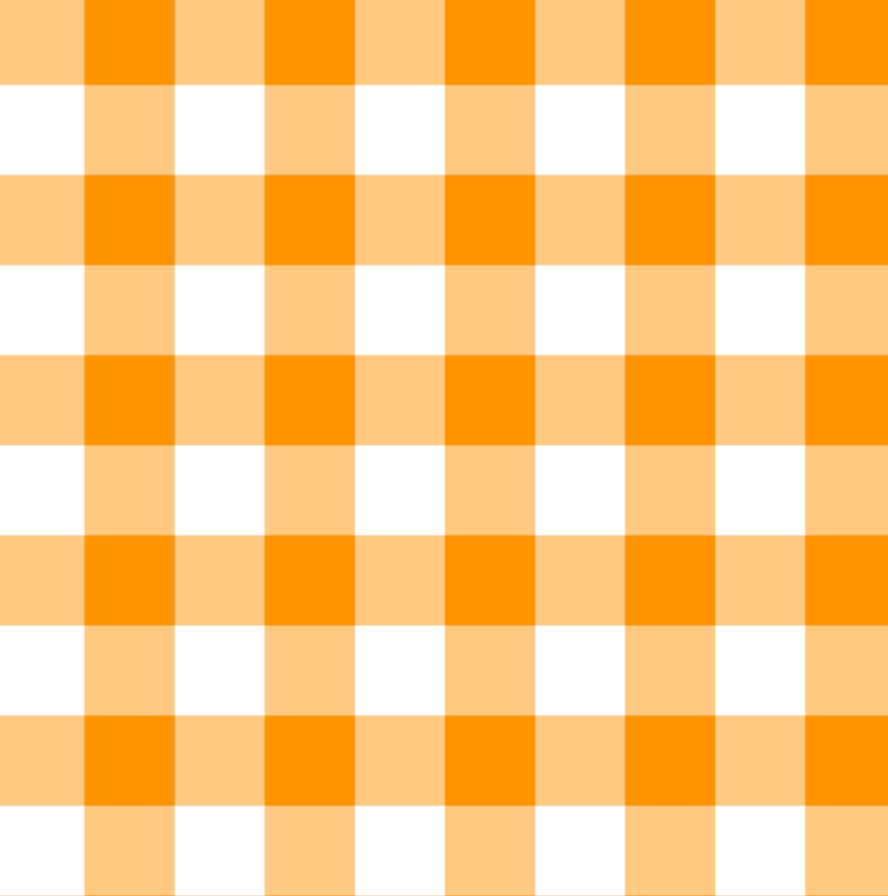
A Shadertoy shader for this pattern:

```glsl
// Orange gingham: two crossing sets of even, half-opaque stripes on white cloth.
// Each set is a repeated signed distance to a band; the coverages of both sets
// add up, giving white, a pale tint and full orange, with faint soft seams.

const vec3 WHITE  = vec3(1.0);
const vec3 ORANGE = vec3(1.0, 0.58, 0.008);

// All lengths are fractions of the canvas height.
const float PERIOD      = 0.2011;                // one stripe plus one gap
const vec2  FIRST_EDGE  = vec2(0.0944, 0.1008);  // left and lower edge of the first stripes
const float EDGE_SOFT   = 0.0018;                // half width of the edge blend
const float SEAM_DARKEN = 0.025;

// Signed distance to stripes as wide as their gaps, negative inside.
float stripeDistance(float position, float firstEdge, float period) {
    float phase = fract((position - firstEdge) / period + 0.25) - 0.5;
    return (abs(phase) - 0.25) * period;
}

float coverage(float dist, float softness) {
    return 1.0 - smoothstep(-softness, softness, dist);
}

// Faint shade along a stripe edge.
float seam(float dist, float softness) {
    float d = dist / softness;
    return exp(-2.0 * d * d);
}

void mainImage(out vec4 fragColor, in vec2 fragCoord) {
    vec2 uv = fragCoord / iResolution.y;
    float softness = max(EDGE_SOFT, 0.75 / iResolution.y);

    float vertical   = stripeDistance(uv.x, FIRST_EDGE.x, PERIOD);
    float horizontal = stripeDistance(uv.y, FIRST_EDGE.y, PERIOD);

    // Each stripe set contributes half of the dye.
    float dye = 0.5 * (coverage(vertical, softness) + coverage(horizontal, softness));
    vec3 color = mix(WHITE, ORANGE, dye);

    // Seams show only where dye is present.
    float shade = max(seam(vertical, softness), seam(horizontal, softness));
    color *= 1.0 - SEAM_DARKEN * shade * smoothstep(0.0, 0.3, dye);

    fragColor = vec4(color, 1.0);
}
```
